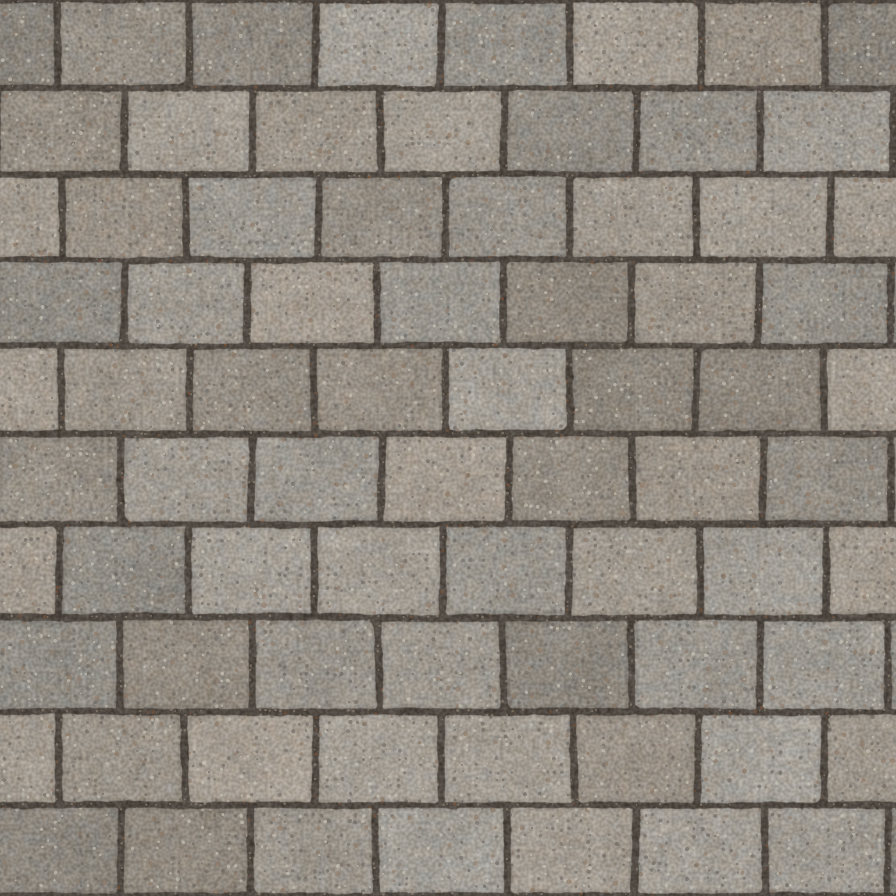
Reproduce this texture procedurally as a WebGL 1 fragment shader.

```glsl
precision highp float;
// Grey concrete pavers in running bond: seven across, ten rows down.
// Each paver is a rounded box between jittered joints; gradient noise and
// scattered dots add stone grain, aggregate, worn edges and gritty joints.

uniform vec2 u_resolution;

#define COLS 7.0
#define ROWS 10.0
#define JOINT_WIDTH vec2(0.0080, 0.0072)
#define JOINT_JITTER 0.055
#define JOINT_TILT 0.035
#define ROW_DRIFT 0.016
#define EDGE_WEAR 0.0016
#define GRAIN 0.12
#define STONE_COLOR vec3(0.612, 0.587, 0.551)
#define JOINT_COLOR vec3(0.315, 0.288, 0.262)
#define GRIT_COLOR vec3(0.56, 0.51, 0.45)

vec2 hash2(vec2 p) {
  vec3 h = fract(p.xyx * vec3(0.1031, 0.1030, 0.0973));
  h += dot(h, h.yzx + 33.33);
  return fract((h.xx + h.yz) * h.zy);
}

float cornerSlope(vec2 cell, vec2 f, vec2 corner, float period) {
  float angle = 6.2832 * hash2(mod(cell + corner, period) + 17.0).x;
  return dot(vec2(cos(angle), sin(angle)), f - corner);
}

// Gradient noise that wraps at the canvas edges; freq is a whole number.
float noise(vec2 uv, float freq) {
  vec2 p = uv * freq;
  vec2 cell = floor(p);
  vec2 f = fract(p);
  vec2 w = f * f * f * (f * (f * 6.0 - 15.0) + 10.0);
  float low = mix(cornerSlope(cell, f, vec2(0.0, 0.0), freq),
                  cornerSlope(cell, f, vec2(1.0, 0.0), freq), w.x);
  float high = mix(cornerSlope(cell, f, vec2(0.0, 1.0), freq),
                   cornerSlope(cell, f, vec2(1.0, 1.0), freq), w.x);
  return mix(low, high, w.y);
}

// Scattered dots, one at most per grid cell; returns coverage.
float dots(vec2 uv, float freq, float density) {
  vec2 p = uv * freq;
  vec2 cell = mod(floor(p), freq);
  vec2 pick = hash2(cell + freq);
  vec2 center = 0.32 + 0.36 * hash2(cell + 2.0 * freq);
  float radius = mix(0.14, 0.30, pick.y);
  float blur = 0.5 * freq / u_resolution.y;
  float dist = length(fract(p) - center);
  return step(pick.x, density) * (1.0 - smoothstep(radius - blur, radius + blur, dist));
}

// Position of vertical joint k, slightly shifted and leaning.
float jointX(float k, float row, float v) {
  vec2 h = hash2(vec2(mod(k, COLS), row) + 3.0) - 0.5;
  return k + JOINT_JITTER * h.x + JOINT_TILT * h.y * v;
}

float roundedBox(vec2 p, vec2 halfSize, float radius) {
  vec2 q = abs(p) - halfSize + radius;
  return length(max(q, 0.0)) + min(max(q.x, q.y), 0.0) - radius;
}

void main() {
  vec2 uv = gl_FragCoord.xy / u_resolution;
  vec2 bent = uv + 0.0016 * vec2(noise(uv, 9.0), noise(uv + 0.37, 11.0));

  // Rows: slightly taller low down, joints staggered by half a paver.
  float wave = sin(3.14159 * bent.y);
  float y = ROWS * (bent.y - ROW_DRIFT * wave * wave);
  float row = mod(floor(y), ROWS);
  float v = fract(y) - 0.5;
  float x = COLS * bent.x - mix(0.955, 0.465, mod(row, 2.0));

  // Find the paver between its two joints.
  float nearest = floor(x + 0.5);
  float k = nearest - step(x, jointX(nearest, row, v));
  float left = jointX(k, row, v);
  float right = jointX(k + 1.0, row, v);
  vec2 id = vec2(mod(k, COLS), row);
  vec2 rnd = hash2(id + 41.0);
  vec2 rnd2 = hash2(id + 73.0);

  // Paver outline, with a separate wear radius at each corner.
  vec2 p = vec2((x - 0.5 * (left + right)) / COLS, v / ROWS);
  p.y += 0.0014 * (rnd2.y - 0.5);
  vec2 size = vec2((right - left) / COLS, 1.0 / ROWS) - JOINT_WIDTH;
  float chip = hash2(id * 2.0 + step(0.0, p) + 101.0).x;
  float d = roundedBox(p, 0.5 * size, 0.0015 + 0.007 * pow(chip, 6.0));
  d += EDGE_WEAR * (noise(uv, 46.0) + 0.6 * noise(uv, 120.0));

  // Stone: tone per paver, mottling, grain and aggregate.
  float fine = noise(uv, 251.0);
  float medium = noise(uv, 113.0);
  float tone = mix(-0.085, 0.035, sqrt(rnd.x));
  tone += 0.035 * noise(uv, 13.0) + 0.035 * noise(uv, 37.0);
  tone += GRAIN * (fine + 0.45 * medium);
  vec3 stone = STONE_COLOR + tone + (rnd.y - 0.5) * vec3(0.016, -0.002, -0.016);
  stone += vec3(0.02, 0.0, -0.02) * noise(uv, 71.0);
  stone = mix(stone, vec3(0.40, 0.38, 0.36), 0.55 * dots(uv, 127.0, 0.17));
  stone = mix(stone, vec3(0.55, 0.46, 0.38), 0.55 * dots(uv, 97.0, 0.08));
  stone = mix(stone, vec3(0.79, 0.77, 0.72), 0.65 * dots(uv, 139.0, 0.09));
  stone *= 1.0 - 0.07 * smoothstep(-0.006, 0.0, d);

  // Joint: dark soil with pale grit and a few rusty crumbs.
  vec3 joint = JOINT_COLOR + 0.10 * fine + 0.07 * medium + 0.03 * noise(uv, 23.0);
  joint = mix(joint, GRIT_COLOR, 0.65 * dots(uv, 181.0, 0.16));
  joint = mix(joint, vec3(0.47, 0.32, 0.22), 0.7 * dots(uv, 149.0, 0.06));

  float soft = max(0.0011, 0.7 / u_resolution.y);
  gl_FragColor = vec4(mix(stone, joint, smoothstep(-soft, soft, d)), 1.0);
}
```
